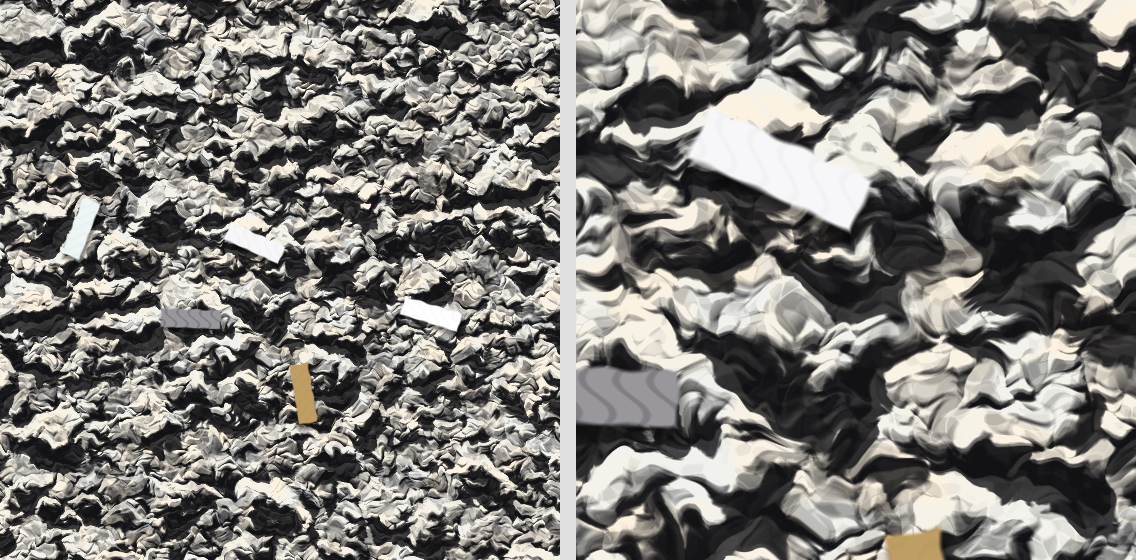
Left, the full canvas; right, a detail of the centre.
A Shadertoy shader for this texture:

```glsl
// Sunlit rough gravel with angular stones, deep shadows and a few paper scraps.
#define STONE_SCALE 11.0
#define PEBBLE_SCALE 25.0
#define GRAIN_SCALE 58.0
#define SPECK_SCALE 115.0
#define RELIEF 1.15
#define SUN_DIR vec2(-0.34, 0.94)
#define SUN_SLOPE 0.55
#define SHADOW_STEP 0.006
#define SHADOW_TONE 0.24
#define LIT_TONE 0.67
#define SCRAP_SIZE vec2(0.053, 0.0165)

// Centre and angle of each scrap, then its paper colour
const vec3 SCRAP_POSE[5] = vec3[5](
    vec3(0.145, 0.592, 1.20), vec3(0.455, 0.566, -0.43),
    vec3(0.341, 0.431, -0.04), vec3(0.770, 0.439, -0.30), vec3(0.542, 0.297, -1.41));
const vec3 SCRAP_COLOR[5] = vec3[5](
    vec3(0.93, 0.96, 0.96), vec3(0.97, 0.97, 0.98),
    vec3(0.60, 0.59, 0.61), vec3(1.0), vec3(0.75, 0.62, 0.39));

vec2 hash2(vec2 p) {
    vec3 q = fract(p.xyx * vec3(0.1031, 0.1030, 0.0973));
    q += dot(q, q.yzx + 33.33);
    return fract((q.xx + q.yz) * q.zy);
}

// Cellular noise: offset from nearest centre, its random value, gap to the edge
vec4 cell(vec2 p) {
    vec2 base = floor(p), offset = vec2(0.0), id = base;
    float nearest = 9.0, second = 9.0;
    for (int y = -1; y <= 1; y++)
    for (int x = -1; x <= 1; x++) {
        vec2 corner = base + vec2(x, y);
        vec2 delta = p - corner - hash2(corner + 17.0);
        float dist = length(delta);
        if (dist < nearest) {
            second = nearest;
            nearest = dist;
            offset = delta;
            id = corner;
        } else second = min(second, dist);
    }
    return vec4(offset, hash2(id + 71.0).x, second - nearest);
}

vec4 rockCell(vec2 p, float scale) {
    return cell(p * scale * vec2(0.87, 1.12) + scale);
}

// A tilted flat-topped rock in each cell
float rocks(vec2 p, float scale) {
    vec4 c = rockCell(p, scale);
    vec2 tilt = 0.9 * vec2(cos(c.z * 40.0), sin(c.z * 40.0));
    float top = min(1.7 * c.w, 0.5 + dot(c.xy, tilt));
    return max(top, 0.0) * (0.2 + c.z) / scale;
}

float height(vec2 p) {
    return RELIEF * (rocks(p, STONE_SCALE) + rocks(p, PEBBLE_SCALE)
                     + 0.8 * rocks(p, GRAIN_SCALE));
}

// Random brightness per grain, neutral towards its edge
float mottle(vec2 p, float scale) {
    vec4 c = rockCell(p, scale);
    return (c.z - 0.5) * smoothstep(0.0, 0.2, c.w);
}

vec3 gravel(vec2 uv) {
    vec2 p = uv + 0.004 * sin(uv.yx * vec2(91.0, 83.0) + 2.0 * sin(uv * 47.0));
    p += 0.0015 * sin(p.yx * vec2(263.0, 291.0));

    // Slope towards the sun and length of the shadow
    float here = height(p);
    float slope = (here - height(p + SUN_DIR * 0.003)) / 0.003;
    float blocked = -1.0;
    for (int i = 1; i <= 7; i++) {
        float d = SHADOW_STEP * float(i);
        blocked = max(blocked, height(p + SUN_DIR * d) - here - d * SUN_SLOPE);
    }
    float shadow = smoothstep(-0.001, 0.010, blocked);

    // Grain brightness over broad light and dark drifts
    float drift = sin(uv.x * 9.0 + 3.0 * sin(uv.y * 7.0)) * sin(uv.y * 11.0 + 2.0 * uv.x);
    float tone = LIT_TONE + 0.20 * clamp(slope, -1.6, 1.4) + 0.05 * drift;
    tone += 0.30 * mottle(p, GRAIN_SCALE) + 0.28 * mottle(p + 3.1, SPECK_SCALE);
    tone += 0.16 * mottle(p, STONE_SCALE);
    tone = clamp(tone * mix(1.0, SHADOW_TONE, shadow), 0.07, 0.97);

    // Warm in the light, bluish in the shade
    vec3 color = tone * vec3(1.0, 0.98, 0.915) + vec3(0.0, 0.0, 0.015);
    return color + 0.05 * tone * mottle(p + 7.7, PEBBLE_SCALE) * vec3(1.0, 0.0, -1.2);
}

// Signed distance to the outline of a scrap
float scrapEdge(vec2 q) {
    vec2 edge = abs(q) - SCRAP_SIZE;
    return max(edge.x, edge.y) + 0.0012 * sin(q.x * 190.0) * sin(q.y * 230.0 + 1.0);
}

void mainImage(out vec4 fragColor, in vec2 fragCoord) {
    vec2 uv = fragCoord / iResolution.y;
    vec3 color = gravel(uv);

    // Paper scraps with ragged edges and a thin shadow below
    for (int i = 0; i < 5; i++) {
        float c = cos(SCRAP_POSE[i].z), s = sin(SCRAP_POSE[i].z);
        mat2 turn = mat2(c, -s, s, c);
        vec2 q = turn * (uv - SCRAP_POSE[i].xy);
        float paper = 1.0 - smoothstep(-0.002, 0.002, scrapEdge(q));
        float under = scrapEdge(q - turn * vec2(0.003, -0.008));
        color *= 0.55 + 0.45 * smoothstep(-0.004, 0.006, under);
        float stain = smoothstep(0.5, 1.0, sin(q.x * 310.0 + 3.0 * sin(q.y * 150.0)));
        stain *= i == 2 ? 0.16 : 0.02;
        color = mix(color, SCRAP_COLOR[i] * (1.0 - stain), paper);
    }
    fragColor = vec4(clamp(color, 0.0, 1.0), 1.0);
}
```
